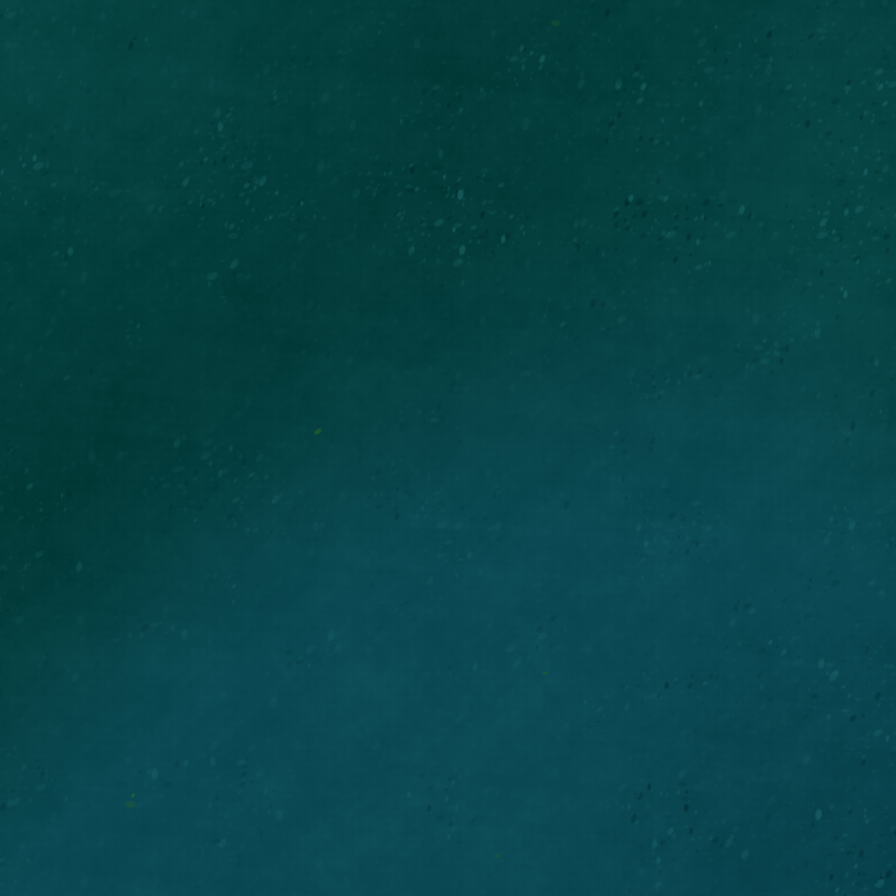
This texture is drawn by a Shadertoy shader. Its source:

```glsl
const vec3 DEEP_GREEN = vec3(0.008, 0.230, 0.222);
const vec3 SEA_BLUE = vec3(0.043, 0.291, 0.333);
const vec3 PALE_FLECK = vec3(0.14, 0.44, 0.45);
const vec3 DARK_PIT = vec3(0.0, 0.13, 0.15);
const vec3 MOSS_DOT = vec3(0.20, 0.42, 0.12);

vec2 hash2(vec2 p) {
    vec3 q = fract(p.xyx * vec3(0.1031, 0.1030, 0.0973));
    q += dot(q, q.yzx + 33.33);
    return fract((q.xx + q.yz) * q.zy);
}

// Layered sines, roughly -1 to 1
float waves(vec2 p) {
    float sum = 0.0, amp = 0.5;
    for (int i = 0; i < 4; i++) {
        sum += amp * sin(p.x + 1.7 * sin(p.y)) * cos(p.y - 0.8 * p.x);
        p = mat2(1.2, 1.4, -1.4, 1.2) * p + 2.3;
        amp *= 0.6;
    }
    return sum;
}

// Soft tilted flecks scattered one per cell
float flecks(vec2 uv, float cells, float density, float size, float seed) {
    vec2 p = uv * cells;
    float blur = cells * max(1.0 / iResolution.y, 0.0014);
    float cover = 0.0;
    for (int y = -1; y <= 1; y++) {
        for (int x = -1; x <= 1; x++) {
            vec2 id = floor(p) + vec2(x, y);
            vec2 place = hash2(id + seed);
            vec2 kind = hash2(id + seed + 71.0);
            vec2 d = p - id - place;
            float angle = 0.6 + 1.8 * (kind.y - 0.5);
            float c = cos(angle), s = sin(angle);
            d = vec2(c * d.x + s * d.y, c * d.y - s * d.x);
            float radius = size * cells * mix(0.5, 1.4, place.y * place.y);
            float dist = length(d * vec2(0.7, 1.2)) - radius;
            float shape = 1.0 - smoothstep(-blur, blur, dist);
            cover = max(cover, shape * step(kind.x, density) * mix(0.25, 1.0, kind.y));
        }
    }
    return cover;
}

// Broad diagonal drift from green to blue with shaded regions
vec3 backdrop(vec2 uv) {
    float edge = 0.12 + 1.15 * uv.x - 0.80 * uv.x * uv.x;
    float depth = edge - uv.y + 0.03 * waves(uv * vec2(4.0, 6.0));
    vec3 color = mix(DEEP_GREEN, SEA_BLUE, smoothstep(-0.29, 0.20, depth));
    float corner = smoothstep(0.45, 0.0, length(uv - vec2(0.97, 0.0)));
    float topLeft = smoothstep(0.5, 0.0, length(uv - vec2(0.05, 1.0)));
    float right = smoothstep(0.5, 0.0, length(uv - vec2(1.0, 0.80)));
    color -= vec3(0.018, 0.036, 0.036) * corner;
    color += vec3(0.016, 0.040, 0.042) * topLeft;
    color += vec3(0.016, 0.038, 0.044) * right;
    return color;
}

// Mottling at three scales under a faint weave
float grain(vec2 uv) {
    float threads = sin(uv.x * 620.0 + 2.0 * waves(uv * 9.0)) + sin(uv.y * 690.0);
    float patches = 0.011 * waves(uv * 20.0 + 7.0);
    float mottle = 0.010 * waves(uv * 48.0);
    float fine = 0.007 * waves(uv * 130.0 + 3.0);
    return 0.0012 * threads + patches + mottle + fine;
}

void mainImage(out vec4 fragColor, in vec2 fragCoord) {
    vec2 uv = fragCoord / iResolution.xy;
    vec3 color = backdrop(uv) + grain(uv) * vec3(0.7, 1.0, 1.05);

    // Flecks gather in loose clumps, mostly in the upper part and lower right
    float clump = smoothstep(-0.15, 0.45, waves(uv * vec2(15.0, 19.0) + 4.0));
    float region = smoothstep(0.50, 0.75, uv.y);
    region = max(region, smoothstep(0.45, 0.1, length(uv - vec2(0.95, 0.05))));
    float gather = mix(0.25, 1.0, clump) * mix(0.6, 1.0, region);

    float pale = flecks(uv, 65.0, 0.28, 0.0034, 3.0);
    float fine = flecks(uv, 120.0, 0.35, 0.0018, 19.0);
    float pits = flecks(uv, 80.0, 0.26, 0.0026, 41.0);
    float moss = flecks(uv, 9.0, 0.06, 0.0034, 57.0);

    color = mix(color, DARK_PIT, 0.50 * pits * gather);
    color = mix(color, PALE_FLECK, 0.50 * pale * gather);
    color = mix(color, PALE_FLECK, 0.32 * fine * gather);
    color = mix(color, MOSS_DOT, 0.8 * moss);

    fragColor = vec4(clamp(color, 0.0, 1.0), 1.0);
}
```
